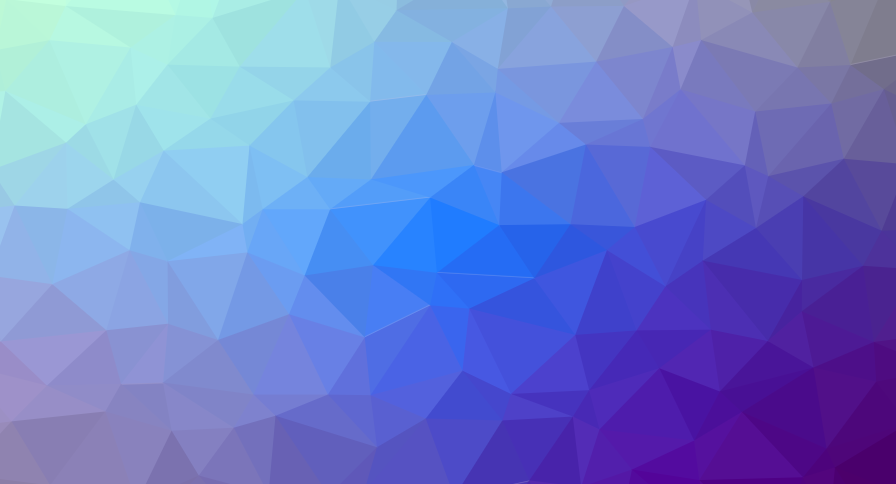
A WebGL 2 fragment shader for this background:

```glsl
#version 300 es
precision highp float;

// Low-poly backdrop: a jittered, staggered grid of vertices is split into
// triangles along the Delaunay diagonal of each quad. Every facet takes one
// flat tone from a smooth two-way colour field, blended at its edges.

uniform vec2 u_resolution;
out vec4 outColor;

const vec2 CELLS = vec2(7.2, 9.0);        // grid cells per canvas height
const float JITTER = 0.36;                // vertex shift, in cells
const float STAGGER = 0.25;               // sideways shift of alternate rows
const float TONE_VARIATION = 0.022;       // random lightness per facet
const float SEAM_CHANCE = 0.025;          // share of facets with a pale seam
const float SEAM_STRENGTH = 0.28;
const vec3 SEAM_COLOR = vec3(0.78, 0.74, 0.90);

// Colour ramps from left to right, at five heights from bottom to top
const vec3 BOTTOM[5] = vec3[5](
  vec3(0.55, 0.50, 0.66), vec3(0.48, 0.44, 0.70), vec3(0.29, 0.26, 0.72),
  vec3(0.33, 0.02, 0.61), vec3(0.30, 0.00, 0.41));
const vec3 LOWER[5] = vec3[5](
  vec3(0.62, 0.57, 0.80), vec3(0.52, 0.57, 0.84), vec3(0.27, 0.36, 0.90),
  vec3(0.30, 0.14, 0.70), vec3(0.30, 0.04, 0.50));
const vec3 MIDDLE[5] = vec3[5](
  vec3(0.57, 0.72, 0.92), vec3(0.48, 0.69, 0.95), vec3(0.08, 0.47, 1.00),
  vec3(0.29, 0.29, 0.82), vec3(0.29, 0.20, 0.60));
const vec3 UPPER[5] = vec3[5](
  vec3(0.67, 0.93, 0.88), vec3(0.60, 0.87, 0.92), vec3(0.43, 0.64, 0.95),
  vec3(0.45, 0.46, 0.82), vec3(0.42, 0.39, 0.58));
const vec3 TOP[5] = vec3[5](
  vec3(0.77, 1.00, 0.85), vec3(0.67, 0.95, 0.89), vec3(0.54, 0.72, 0.88),
  vec3(0.59, 0.59, 0.76), vec3(0.50, 0.50, 0.52));

vec2 hash2(vec2 p) {
  vec3 q = fract(p.xyx * vec3(0.1031, 0.1030, 0.0973));
  q += dot(q, q.yzx + 33.33);
  return fract((q.xx + q.yz) * q.zy);
}

float cross2(vec2 a, vec2 b) { return a.x * b.y - a.y * b.x; }

vec3 ramp(vec3 stops[5], float t) {
  float s = clamp(t, 0.0, 1.0) * 4.0;
  int i = min(int(s), 3);
  return mix(stops[i], stops[i + 1], s - float(i));
}

vec3 colorField(vec2 uv) {
  vec3 column[5] = vec3[5](ramp(BOTTOM, uv.x), ramp(LOWER, uv.x),
    ramp(MIDDLE, uv.x), ramp(UPPER, uv.x), ramp(TOP, uv.x));
  return ramp(column, uv.y);
}

// Mesh vertex in units of the canvas height
vec2 meshVertex(vec2 id) {
  float shift = STAGGER * (2.0 * mod(id.y, 2.0) - 1.0);
  vec2 jitter = (hash2(id + 41.0) * 2.0 - 1.0) * JITTER;
  return (id + vec2(shift, 0.0) + jitter) / CELLS;
}

// Signed distance to a line, positive on its left
float edgeDistance(vec2 p, vec2 a, vec2 b) {
  return cross2(b - a, p - a) / max(length(b - a), 1e-5);
}

// Facet colour in rgb, premultiplied by its pixel coverage in a
vec4 facet(vec2 p, vec2 a, vec2 b, vec2 c, float pixel, float aspect) {
  float seam = edgeDistance(p, a, b);
  float inside = min(seam, min(edgeDistance(p, b, c), edgeDistance(p, c, a)));
  float coverage = clamp(0.5 + inside / pixel, 0.0, 1.0);
  if (coverage <= 0.0) return vec4(0.0);

  vec2 center = (a + b + c) / 3.0;
  vec2 random = hash2(center * 317.0);
  vec3 color = colorField(center / vec2(aspect, 1.0));
  color += (random.x - 0.5) * 2.0 * TONE_VARIATION;

  float line = 1.0 - smoothstep(0.0, 0.0035, abs(seam));
  line *= step(random.y, SEAM_CHANCE) * SEAM_STRENGTH;
  return vec4(mix(color, SEAM_COLOR, line), 1.0) * coverage;
}

void main() {
  float pixel = 1.0 / u_resolution.y;
  float aspect = u_resolution.x * pixel;
  vec2 p = gl_FragCoord.xy * pixel;
  vec2 cell = floor(p * CELLS);
  vec4 sum = vec4(0.0);

  // Collect the facets of all quads that may reach this point
  for (int j = -1; j <= 1; j++) {
    for (int i = -1; i <= 1; i++) {
      vec2 id = cell + vec2(i, j);
      vec2 a = meshVertex(id);
      vec2 b = meshVertex(id + vec2(1.0, 0.0));
      vec2 c = meshVertex(id + vec2(1.0, 1.0));
      vec2 d = meshVertex(id + vec2(0.0, 1.0));

      // Sine of the opposite angles' sum picks the Delaunay diagonal
      float angleSine = cross2(c - b, a - b) * dot(a - d, c - d)
                      + dot(c - b, a - b) * cross2(a - d, c - d);
      bool splitBD = angleSine < 0.0;
      sum += facet(p, a, b, splitBD ? d : c, pixel, aspect);
      sum += facet(p, c, d, splitBD ? b : a, pixel, aspect);
    }
  }
  vec3 color = sum.rgb / max(sum.a, 1e-4);
  outColor = vec4(clamp(color, 0.0, 1.0), 1.0);
}
```
